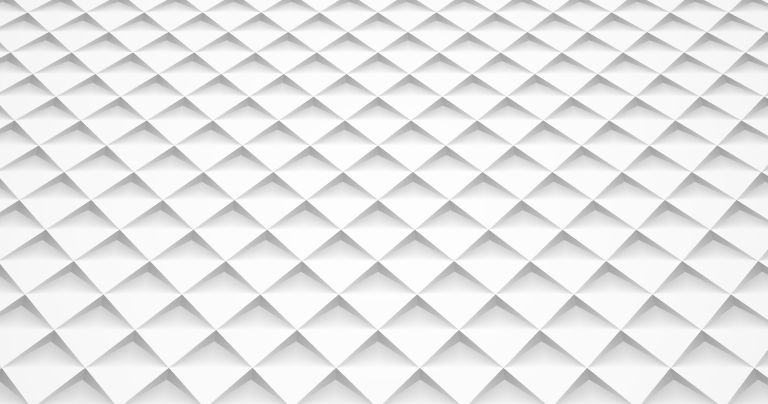
This pattern is drawn by a WebGL 2 fragment shader. Its source:

```glsl
#version 300 es
precision highp float;

uniform vec2 u_resolution;
out vec4 outColor;

// Perspective, in units of the canvas height
const float HORIZON = 2.505;      // height of the vanishing line above the centre
const float CENTRE_X = -0.015;    // axis of symmetry
const float TILE_WIDTH = 0.0710;  // tile width per unit of depth
const float ROW_STEP = 0.011403;  // inverse depth between half rows
const float ROW_ANCHOR = 0.3772;  // inverse depth of row zero
const float SINK = 0.436;         // how far the top corner of a tile drops

// Shades
const float PAPER = 0.992;
const float WALL_DEEP = 0.65;
const float WALL_SHALLOW = 0.88;
const float WALL_SIDE = 0.015;    // light difference of left and right walls
const float SHADOW = 0.16;
const float SHADOW_FALLOFF = 1.3;
const float VIGNETTE = 0.03;

const int SAMPLES = 4;            // per axis, for smooth edges

// Shade of one tile; cell runs from its top corner (0,0) to its bottom (1,1)
float tileShade(vec2 cell, float sink) {
    float hi = max(cell.x, cell.y);
    float lo = min(cell.x, cell.y);
    float wallBase = sink * (1.0 - hi) / (1.0 - sink);

    // Tapering walls under the two upper edges
    if (lo < wallBase) {
        float side = cell.x > cell.y ? -WALL_SIDE : WALL_SIDE;
        return mix(WALL_DEEP, WALL_SHALLOW, hi) + side;
    }

    // Sloping upper half, shaded from the wall base to the fold
    float slope = (lo - wallBase) / max(1.0 - hi - wallBase, 1e-4);
    float nearWall = hi + lo < 1.0 ? 1.0 - clamp(slope, 0.0, 1.0) : 0.0;
    return PAPER - SHADOW * pow(nearWall, SHADOW_FALLOFF);
}

float surface(vec2 p) {
    // Project the canvas onto the receding plane
    float depth = max(HORIZON - p.y, 0.01);
    float column = (p.x - CENTRE_X) / (TILE_WIDTH * depth);
    float row = (ROW_ANCHOR - 1.0 / depth) / ROW_STEP;

    // Diagonal lattice
    vec2 cell = fract(vec2(0.5 * row + column, 0.5 * row - column));
    return tileShade(cell, SINK / depth);
}

void main() {
    float shade = 0.0;
    for (int j = 0; j < SAMPLES; j++) {
        for (int i = 0; i < SAMPLES; i++) {
            vec2 offset = (vec2(i, j) + 0.5) / float(SAMPLES) - 0.5;
            vec2 p = (gl_FragCoord.xy + offset - 0.5 * u_resolution) / u_resolution.y;
            shade += surface(p);
        }
    }
    shade /= float(SAMPLES * SAMPLES);

    // Gentle darkening towards the corners
    vec2 centred = (gl_FragCoord.xy - 0.5 * u_resolution) / u_resolution.y;
    shade -= VIGNETTE * dot(centred, centred);
    outColor = vec4(vec3(shade), 1.0);
}
```
